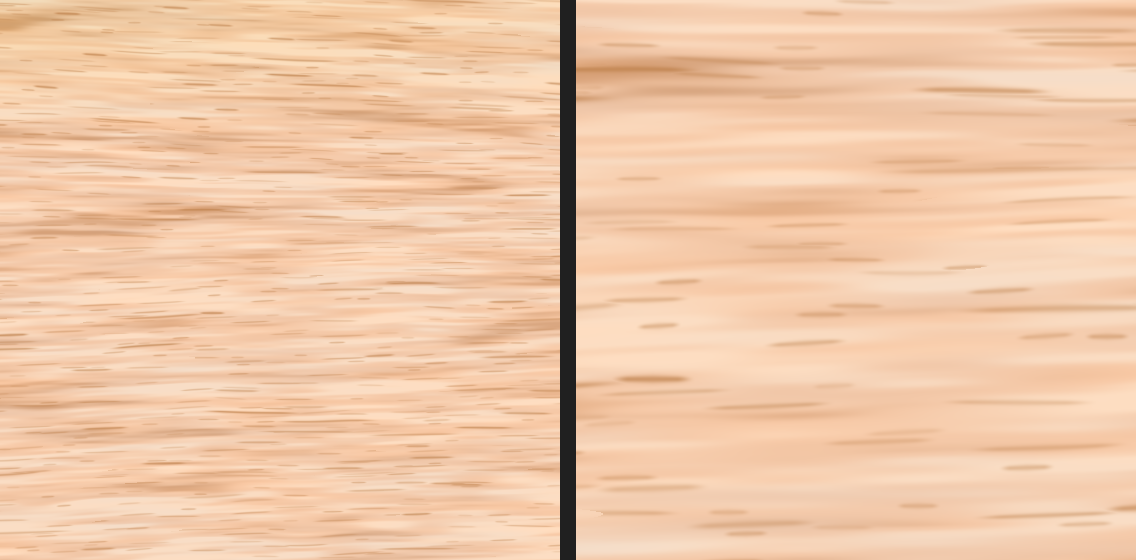
Left: the whole. Right: its middle third, enlarged.
Write a Shadertoy shader that draws this texture.

```glsl
// Pale oak plank: horizontal grain, pointed growth arches and short dark pores
#define LIGHT_WOOD vec3(0.982, 0.868, 0.768)
#define MID_WOOD vec3(0.957, 0.788, 0.662)
#define DARK_WOOD vec3(0.835, 0.630, 0.475)
#define PORE_COLOR vec3(0.740, 0.500, 0.290)
#define ARCH_HEIGHT 0.63
#define ARCH_SLOPE 0.14
#define RING_SPACING 0.097
#define RING_CONTRAST 0.34
#define FIBER_CONTRAST 0.50
#define PORE_STRENGTH 0.75

float hash(vec2 p) {
    vec3 q = fract(vec3(p.xyx) * 0.1031);
    q += dot(q, q.yzx + 33.33);
    return fract((q.x + q.y) * q.z);
}

float noise(vec2 p) {
    vec2 cell = floor(p);
    vec2 f = fract(p);
    f = f * f * (3.0 - 2.0 * f);
    float low = mix(hash(cell), hash(cell + vec2(1, 0)), f.x);
    float high = mix(hash(cell + vec2(0, 1)), hash(cell + vec2(1, 1)), f.x);
    return mix(low, high, f.y);
}

// Distance across the growth rings, which form arches pointing right
float ringField(vec2 p) {
    float d = p.y - ARCH_HEIGHT;
    float slope = ARCH_SLOPE * (1.0 - 0.6 * smoothstep(0.08, 0.3, d));
    float field = sqrt(d * d + 0.0004) + slope * p.x;
    field += 0.035 * (noise(p * vec2(2.5, 7.0) + 11.0) - 0.5);
    // Fray the ring edges along the fibers
    field += 0.055 * (noise(p * vec2(5.0, 75.0) + 31.0) - 0.5);
    return field + 0.025 * (noise(p * vec2(9.0, 150.0) + 57.0) - 0.5);
}

// Tapered dashes, one candidate per cell, with jittered place and length
float pores(vec2 p, vec2 grid, float chance, float thickness) {
    vec2 g = p * grid;
    vec2 base = floor(g);
    float cover = 0.0;
    for (int j = -1; j <= 1; j++) {
        for (int i = -1; i <= 1; i++) {
            vec2 id = base + vec2(i, j);
            vec2 seed = id + grid;
            float present = step(hash(seed + 3.7), chance);
            vec2 center = id + vec2(hash(seed + 17.1), hash(seed + 41.3));
            vec2 d = (g - center) / grid;
            float size = hash(seed + 73.9);
            float halfLength = mix(0.18, 0.75, size * size) / grid.x;
            d.y += d.x * 0.06 * (hash(seed + 91.0) - 0.4);
            float along = clamp(1.0 - abs(d.x) / halfLength, 0.0, 1.0);
            float width = thickness * (0.5 + 0.6 * sqrt(along));
            float dash = exp(-d.y * d.y / (width * width)) * smoothstep(0.0, 0.45, along);
            cover = max(cover, dash * present * mix(0.4, 1.0, hash(seed + 127.0)));
        }
    }
    return cover;
}

void mainImage(out vec4 fragColor, in vec2 fragCoord) {
    vec2 uv = fragCoord / iResolution.xy;

    // Gentle waviness bends the fibers toward the arch direction
    vec2 p = uv;
    float side = clamp((uv.y - ARCH_HEIGHT) * 8.0, -1.0, 1.0);
    p.y += 0.035 * side * uv.x + 0.012 * (noise(uv * vec2(3.0, 6.0) + 5.0) - 0.5);
    p.y += 0.004 * (noise(uv * vec2(11.0, 24.0) + 8.0) - 0.5);

    // Broad growth rings of uneven strength
    float field = ringField(uv);
    float wave = 0.5 + 0.5 * cos(6.28318 * (field - 0.055) / RING_SPACING);
    float ring = wave * wave * mix(0.45, 1.15, noise(uv * vec2(2.2, 8.0) + 23.0));

    // Fibers at three widths
    float coarse = noise(p * vec2(3.0, 42.0) + 101.0) - 0.5;
    float medium = noise(p * vec2(6.0, 95.0) + 211.0) - 0.5;
    float fine = noise(p * vec2(13.0, 190.0) + 307.0) - 0.5;
    float fibers = 0.7 * coarse + medium + 0.85 * fine;

    float tone = 0.25 + RING_CONTRAST * ring + FIBER_CONTRAST * fibers;
    tone = clamp(tone, 0.0, 1.0);
    vec3 color = mix(LIGHT_WOOD, MID_WOOD, smoothstep(0.0, 0.45, tone));
    color = mix(color, DARK_WOOD, smoothstep(0.38, 1.05, tone));

    // Patches of greyer and warmer wood, yellower toward the upper left
    float hue = noise(p * vec2(4.0, 34.0) + 401.0) + noise(p * vec2(9.0, 110.0) + 503.0) - 1.0;
    color += hue * vec3(-0.026, 0.0, 0.022);
    float yellow = smoothstep(0.7, 1.0, uv.y) * (1.0 - 0.5 * uv.x);
    color += yellow * vec3(-0.01, 0.0, -0.045);

    // Many faint pores and fewer long dark ones
    float small = pores(p, vec2(13.0, 85.0), 0.4 + 0.25 * ring, 0.0016);
    float large = pores(p + 0.37, vec2(7.0, 44.0), 0.3, 0.0021);
    float pore = max(0.55 * small, large * 0.9);
    color = mix(color, PORE_COLOR, PORE_STRENGTH * pore);

    fragColor = vec4(clamp(color, 0.0, 1.0), 1.0);
}
```
